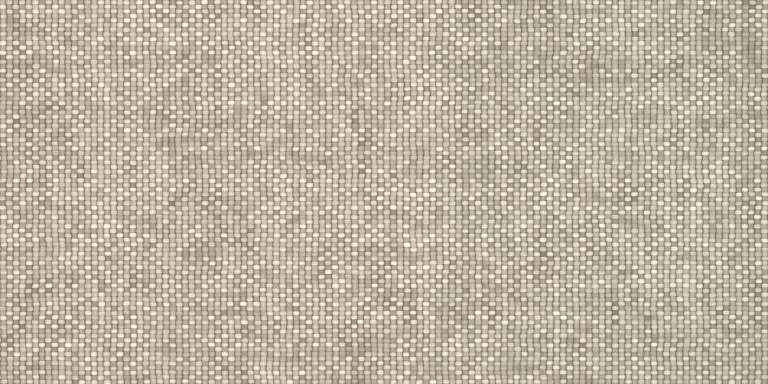
Reproduce this texture procedurally as a WebGL 2 fragment shader.

```glsl
#version 300 es
precision highp float;
// Plain-woven linen cloth: short cream weft dashes staggered between tan warp columns.

uniform vec2 u_resolution;
out vec4 fragColor;

const vec2 THREADS = vec2(118.0, 84.0);   // warp threads across, weft threads down
const vec2 WEFT_HALF = vec2(0.53, 0.44);  // half size of a visible weft float, in threads
const vec2 WARP_HALF = vec2(0.43, 0.74);  // half size of a visible warp float
const float CORNER = 0.24;
const float EDGE_SOFTNESS = 0.14;
const float WOBBLE = 0.30;
const float FLOAT_VARIATION = 0.16;
const float THREAD_VARIATION = 0.06;
const float FIBRE_VARIATION = 0.14;
const float MOTTLE = 0.08;
const int SAMPLES = 3;                    // per axis

const vec3 CREAM = vec3(0.905, 0.87, 0.80);
const vec3 TAN = vec3(0.745, 0.71, 0.635);
const vec3 BROWN = vec3(0.60, 0.55, 0.48);
const vec3 GAP = vec3(0.38, 0.345, 0.28);

float hash(vec2 p) {
    return fract(sin(dot(p, vec2(127.1, 311.7))) * 43758.5453);
}

float noise(vec2 p) {
    vec2 i = floor(p), f = fract(p);
    f = f * f * (3.0 - 2.0 * f);
    return mix(mix(hash(i), hash(i + vec2(1, 0)), f.x),
               mix(hash(i + vec2(0, 1)), hash(i + vec2(1, 1)), f.x), f.y);
}

float roundedBox(vec2 p, vec2 halfSize, float radius) {
    vec2 q = abs(p) - halfSize + radius;
    return length(max(q, 0.0)) + min(max(q.x, q.y), 0.0) - radius;
}

// Colour of the float centred in cell id, with its coverage in alpha
vec4 yarnFloat(vec2 p, vec2 id, bool isWeft) {
    vec2 f = p - id - 0.5;
    float random = hash(id + 7.3);
    vec2 halfSize = (isWeft ? WEFT_HALF : WARP_HALF) * (0.94 + 0.12 * hash(id + 19.7));
    float cover = 1.0 - smoothstep(-EDGE_SOFTNESS, EDGE_SOFTNESS,
                                   roundedBox(f, halfSize, CORNER));
    vec2 bend = f / halfSize;
    float relief = 1.05 - dot(bend * bend, isWeft ? vec2(0.18, 0.10) : vec2(0.10, 0.16));

    // Brown flecks run for a few crossings along a yarn
    vec2 run = isWeft ? vec2(id.x * 0.22, id.y + 0.5) : vec2(id.x + 90.5, id.y * 0.25);
    float fleck = smoothstep(0.50, 0.92, noise(run) * 0.65 + random * 0.35);
    vec3 yarn = mix(isWeft ? CREAM : TAN, BROWN, fleck * (isWeft ? 0.60 : 0.80));

    // Variation by float, by whole thread and by fibre
    float thread = hash(isWeft ? vec2(3.0, id.y) : vec2(id.x, 5.0));
    float fibre = noise(isWeft ? p * vec2(1.2, 4.0) : p * vec2(5.0, 1.2));
    float tone = 1.0 + FLOAT_VARIATION * (hash(id + 31.1) - 0.5)
               + THREAD_VARIATION * (thread - 0.5) + FIBRE_VARIATION * (fibre - 0.5);
    return vec4(yarn * tone * relief, cover);
}

vec3 weave(vec2 uv) {
    // Threads drift slightly from a perfect grid
    vec2 p = uv * THREADS;
    p += WOBBLE * (vec2(noise(p * vec2(0.25, 0.3)), noise(p * 0.25 + 40.0)) - 0.5);
    vec2 id = floor(p);
    vec2 side = sign(p - id - 0.5);
    bool isWeft = mod(id.x + id.y, 2.0) < 0.5;

    // The end of the neighbouring crossing float shows beneath this one
    vec2 neighbour = id + (isWeft ? vec2(0.0, side.y) : vec2(side.x, 0.0));
    vec4 under = yarnFloat(p, neighbour, !isWeft);
    vec4 over = yarnFloat(p, id, isWeft);
    return mix(mix(GAP, under.rgb, under.a * 0.9), over.rgb, over.a);
}

void main() {
    // Average several points per output cell for smooth edges
    vec3 color = vec3(0.0);
    for (int y = 0; y < SAMPLES; y++) {
        for (int x = 0; x < SAMPLES; x++) {
            vec2 offset = (vec2(x, y) + 0.5) / float(SAMPLES) - 0.5;
            color += weave((gl_FragCoord.xy + offset) / u_resolution);
        }
    }
    color /= float(SAMPLES * SAMPLES);

    // Broad uneven shade in upright bands, a little greyer toward the right
    vec2 uv = gl_FragCoord.xy / u_resolution;
    float cloud = 0.6 * noise(uv * vec2(11.0, 2.0)) + 0.4 * noise(uv * vec2(28.0, 11.0) + 11.0);
    color *= 1.0 + MOTTLE * (cloud - 0.5) - 0.04 * smoothstep(0.85, 1.0, uv.x);
    color *= mix(vec3(1.01, 0.998, 0.987), vec3(0.99, 1.0, 0.997), uv.x);
    fragColor = vec4(clamp(color, 0.0, 1.0), 1.0);
}
```
